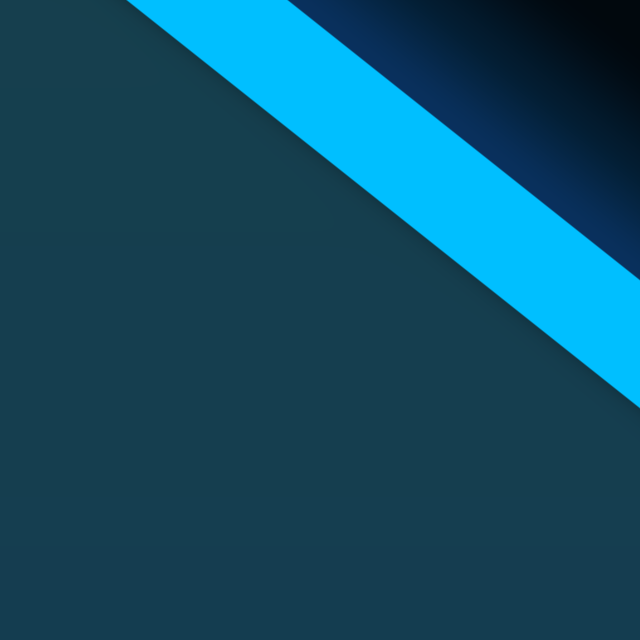
Give the GLSL for this background, as a Shadertoy shader.

```glsl
// Flat teal field crossed by a bright cyan diagonal band, with a blue-to-black corner.
void mainImage(out vec4 fragColor, in vec2 fragCoord) {
    vec2 uv = fragCoord / iResolution.xy;
    float pixel = 1.0 / min(iResolution.x, iResolution.y);

    // Distance along the normal shared by both band edges
    float across = dot(uv, vec2(0.6223, 0.7828));
    float lowerEdge = across - 0.9058;
    float upperEdge = across - 1.0624;

    // Teal field with a slight vertical tint and a soft shadow under the band
    vec3 field = mix(vec3(0.080, 0.240, 0.314), vec3(0.085, 0.248, 0.304), uv.y);
    field *= 1.0 - 0.17 * exp(-max(-lowerEdge, 0.0) / 0.012);

    // Corner fades from navy through deep blue to near black
    vec3 corner = mix(vec3(0.035, 0.190, 0.365), vec3(0.012, 0.125, 0.215),
                      smoothstep(0.0, 0.14, upperEdge));
    corner = mix(corner, vec3(0.004, 0.030, 0.052), smoothstep(0.09, 0.29, upperEdge));

    // Stack the layers with smoothed edges
    vec3 bandCyan = vec3(0.0, 0.750, 1.0);
    vec3 color = mix(field, bandCyan, smoothstep(-pixel, pixel, lowerEdge));
    color = mix(color, corner, smoothstep(-pixel, pixel, upperEdge));
    fragColor = vec4(color, 1.0);
}
```
